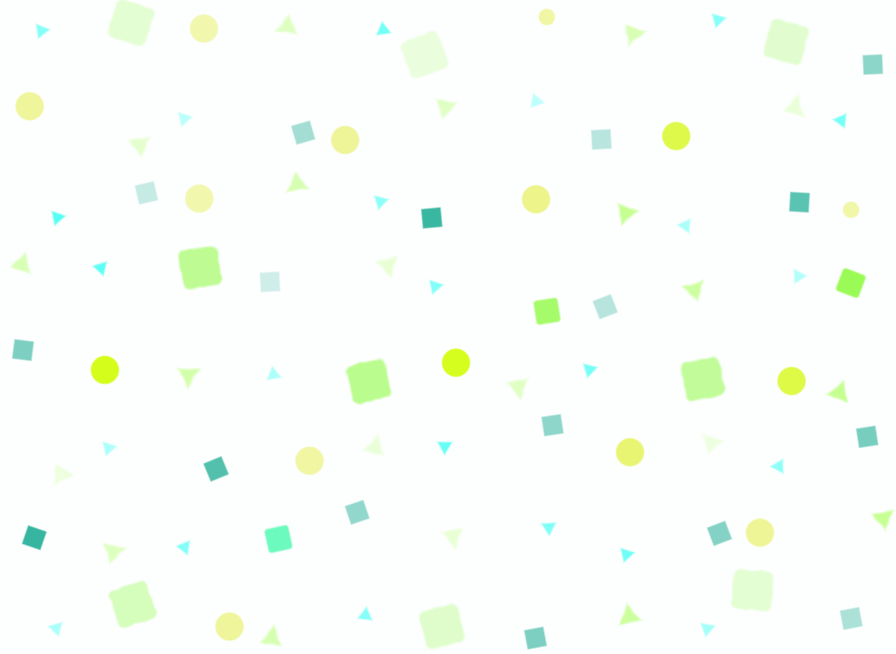
A WebGL 1 fragment shader for this pattern:

```glsl
precision highp float;
// Scattered confetti on white: lime discs, teal squares, green blocks, small triangles.

uniform vec2 u_resolution;

const float CELL = 0.125; // grid pitch, in canvas heights

const vec3 PAPER = vec3(0.992, 0.998, 0.996);
const vec3 LIME  = vec3(0.83, 0.99, 0.08);
const vec3 STRAW = vec3(0.90, 0.94, 0.36);
const vec3 TEAL  = vec3(0.07, 0.66, 0.56);
const vec3 GREEN = vec3(0.49, 0.98, 0.15);
const vec3 MINT  = vec3(0.42, 0.98, 0.74);
const vec3 CYAN  = vec3(0.30, 1.00, 0.96);
const vec3 LEAF  = vec3(0.70, 1.00, 0.42);

// Four independent random values per cell
vec4 hash4(vec2 cell, float seed) {
  vec4 q = fract(vec4(cell.xyx, cell.y + seed) * vec4(0.1031, 0.1030, 0.0973, 0.1099) + seed * 0.173);
  q += dot(q, q.wzxy + 33.33);
  return fract((q.xxyz + q.yzzw) * q.zywx);
}

vec2 gradientAt(vec2 corner) {
  float angle = 6.2832 * hash4(corner, 5.0).x;
  return vec2(cos(angle), sin(angle));
}

float gradientNoise(vec2 p) {
  vec2 i = floor(p), f = fract(p);
  vec2 u = f * f * f * (f * (f * 6.0 - 15.0) + 10.0);
  vec2 e = vec2(1.0, 0.0);
  float low  = mix(dot(gradientAt(i), f), dot(gradientAt(i + e), f - e), u.x);
  float high = mix(dot(gradientAt(i + e.yx), f - e.yx), dot(gradientAt(i + 1.0), f - 1.0), u.x);
  return mix(low, high, u.y);
}

vec2 rotate(vec2 p, float angle) {
  float c = cos(angle), s = sin(angle);
  return vec2(c * p.x - s * p.y, s * p.x + c * p.y);
}

// Signed distances
float roundedSquare(vec2 p, float halfSide, float corner) {
  vec2 q = abs(p) - halfSide + corner;
  return length(max(q, 0.0)) + min(max(q.x, q.y), 0.0) - corner;
}

float triangle(vec2 p, float inradius) {
  return max(abs(p.x) * 0.866 + p.y * 0.5, -p.y) - inradius;
}

float coverage(float dist, float blur) {
  float w = max(blur, 0.75 / u_resolution.y);
  return 1.0 - smoothstep(-w, w, dist);
}

// One confetti piece: colour in rgb, opacity in a
vec4 piece(vec2 p, vec2 cell, float wobble) {
  vec4 r = hash4(cell, 1.0);
  vec4 s = hash4(cell, 2.0);
  float kind = fract(dot(cell, vec2(0.75488, 0.56984)) + 0.13); // evenly spread shares
  p -= (r.xy - 0.5) * CELL * 0.62;

  float tilt = (s.x - 0.5) * 0.8;
  vec2 square = rotate(p, tilt);
  vec2 arrow = rotate(p, tilt + 1.5708 * floor(s.y * 3.0) + 1.5708);

  if (kind < 0.17) { // discs, a few of them small
    float radius = s.z < 0.22 ? 0.0125 : 0.0215;
    vec3 tint = mix(STRAW, LIME, smoothstep(0.4, 0.9, r.z));
    return vec4(tint, coverage(length(p) - radius, 0.0018) * mix(0.5, 1.0, r.z));
  }
  if (kind < 0.36) { // teal squares
    float opacity = mix(0.15, 1.0, r.z);
    return vec4(TEAL, coverage(roundedSquare(square, 0.0148, 0.001), 0.0018) * opacity);
  }
  if (kind < 0.45) { // large soft blocks
    float d = roundedSquare(square, 0.030, 0.009) + wobble;
    return vec4(GREEN, coverage(d, 0.0028) * mix(0.15, 0.52, r.z));
  }
  if (kind < 0.49) { // small vivid blocks
    vec3 tint = s.z < 0.25 ? MINT : GREEN;
    return vec4(tint, coverage(roundedSquare(square, 0.0185, 0.005), 0.0022) * mix(0.55, 1.0, r.z));
  }
  if (kind < 0.75) { // cyan triangles
    return vec4(CYAN, coverage(triangle(arrow, 0.0064), 0.0022) * mix(0.35, 0.95, r.z));
  }
  // pale leaf-green triangles
  float d = triangle(arrow, 0.0092) + wobble;
  return vec4(LEAF, coverage(d, 0.0032) * mix(0.2, 0.75, r.z * r.z));
}

void main() {
  vec2 p = gl_FragCoord.xy / u_resolution.y;
  vec2 home = floor(p / CELL);
  float wobble = 0.0025 * gradientNoise(p * 70.0);
  vec3 color = PAPER;

  // Pieces may stray into neighbouring cells
  for (int y = -1; y <= 1; y++) {
    for (int x = -1; x <= 1; x++) {
      vec2 cell = home + vec2(float(x), float(y));
      vec4 grain = piece(p - (cell + 0.5) * CELL, cell + 17.0, wobble);
      color = mix(color, grain.rgb, grain.a);
    }
  }
  gl_FragColor = vec4(color, 1.0);
}
```
